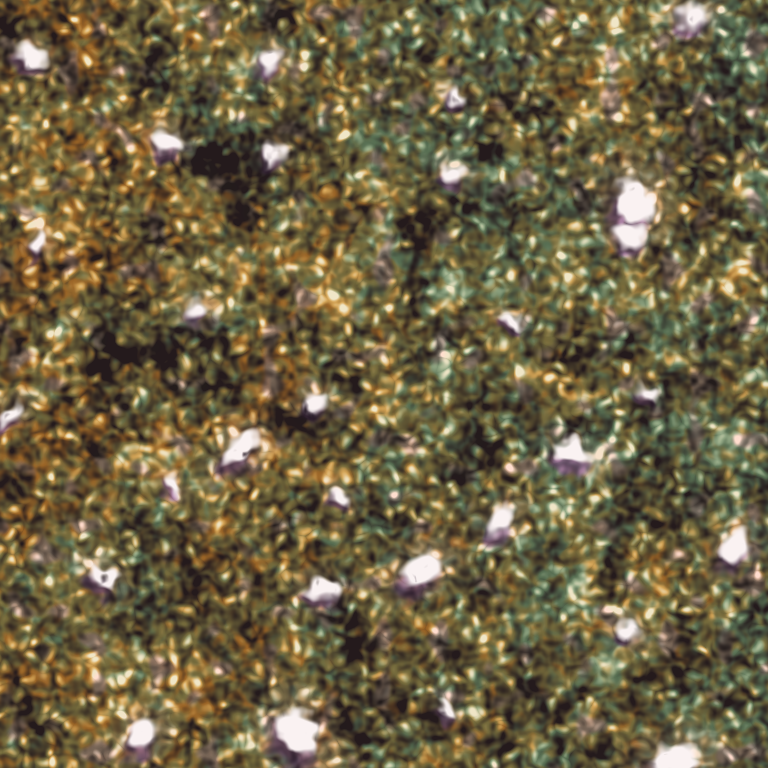
This texture is drawn by a WebGL 2 fragment shader. Its source:

```glsl
#version 300 es
precision highp float;
// Fine-grained rock section: olive, amber and green grains with pale crystals.
uniform vec2 u_resolution;
out vec4 fragColor;

vec2 hash2(vec2 p) {
    vec3 q = fract(p.xyx * vec3(0.1031, 0.1030, 0.0973));
    q += dot(q, q.yzx + 33.33);
    return fract((q.xx + q.yz) * q.zy);
}

mat2 rotation(float angle) {
    float c = cos(angle), s = sin(angle);
    return mat2(c, s, -s, c);
}

float cornerSlope(vec2 corner, vec2 offset) {
    float angle = 6.2832 * hash2(corner + 200.0).x;
    return dot(vec2(cos(angle), sin(angle)), offset);
}

// Gradient noise, roughly -0.7 to 0.7
float noise(vec2 p) {
    vec2 i = floor(p), f = p - i;
    vec2 w = f * f * f * (f * (f * 6.0 - 15.0) + 10.0);
    vec2 e = vec2(1.0, 0.0);
    float low = mix(cornerSlope(i, f), cornerSlope(i + e.xy, f - e.xy), w.x);
    float high = mix(cornerSlope(i + e.yx, f - e.yx), cornerSlope(i + e.xx, f - e.xx), w.x);
    return mix(low, high, w.y);
}

// Soft rounded grains of random brightness
float grains(vec2 p) {
    vec2 home = floor(p);
    float lit = 0.0;
    for (int y = -1; y <= 1; y++)
    for (int x = -1; x <= 1; x++) {
        vec2 cell = home + vec2(x, y);
        vec2 trait = hash2(cell + 71.0);
        vec2 d = rotation(6.2832 * trait.x) * (p - cell - hash2(cell));
        float body = 1.0 - smoothstep(0.0, 0.8, length(d * vec2(0.9, 1.4)));
        lit = max(lit, body * mix(trait.y, trait.y * trait.y, 0.6));
    }
    return lit;
}

// Scattered crystals: x = pale body, y = violet shadow, z = bright halo
vec3 crystals(vec2 p) {
    vec2 home = floor(p);
    vec3 cover = vec3(0.0);
    for (int y = -1; y <= 1; y++)
    for (int x = -1; x <= 1; x++) {
        vec2 cell = home + vec2(x, y);
        vec2 trait = hash2(cell + 37.0);
        vec2 pick = hash2(cell + 113.0);
        float present = step(pick.x, 0.55);
        float radius = mix(0.08, 0.20, trait.x * trait.x);
        mat2 turn = rotation(2.4 * (trait.y - 0.5));
        vec2 d = p - cell - hash2(cell + 9.0);
        vec2 stretch = vec2(0.85, mix(1.0, 1.6, pick.y));
        float body = length(turn * d * stretch);
        float shade = length(turn * (d + radius * vec2(0.35, 0.75)) * stretch);
        cover = max(cover, present * vec3(
            1.0 - smoothstep(radius - 0.05, radius + 0.04, body),
            1.0 - smoothstep(radius * 0.6, radius * 1.5, shade),
            1.0 - smoothstep(radius, radius * 3.0, body)));
    }
    return cover;
}

void main() {
    vec2 uv = gl_FragCoord.xy / u_resolution;

    // Slightly bent coordinates make the grain outlines uneven
    vec2 bend = vec2(noise(uv * 42.0 + 5.0), noise(uv * 42.0 + 61.0));
    vec2 p = uv + 0.005 * bend;
    vec3 crystal = crystals(uv * 7.0 + 0.09 * bend + 0.04 * noise(uv * 70.0));

    // Brightness: grains, fine relief, broad clouds, pale clusters, hollows
    float tone = 0.27 + 0.55 * grains(p * 58.0);
    tone += 0.24 * noise(p * 64.0 + 17.0) + 0.28 * noise(p * 94.0 + 43.0);
    tone += 0.24 * noise(uv * 7.0 + 3.0) + 0.28 * noise(uv * 17.0 + 91.0);
    tone += 0.20 * noise(uv * 31.0 + 131.0);
    tone += 0.24 * smoothstep(0.2, 0.5, noise(uv * 11.0 + 151.0)) + 0.10 * crystal.z;
    tone -= 0.24 * smoothstep(0.2, 0.55, noise(uv * 12.0 + 29.0));

    // Hue: amber towards the left, green towards the right
    float warmth = 0.53 - 0.40 * (uv.x - 0.4) + 0.45 * noise(uv * 4.0 + 11.0);
    warmth += 0.5 * noise(uv * 13.0 + 83.0) + 0.65 * noise(p * 46.0 + 7.0);
    warmth += 0.5 * noise(p * 80.0 + 171.0);
    vec3 body = mix(vec3(0.34, 0.43, 0.32), vec3(0.45, 0.41, 0.23), smoothstep(0.0, 0.5, warmth));
    body = mix(body, vec3(0.60, 0.39, 0.15), smoothstep(0.55, 1.15, warmth));
    vec3 light = mix(vec3(0.60, 0.68, 0.54), vec3(0.85, 0.66, 0.35), smoothstep(0.1, 0.8, warmth));

    // Shadow to pale colour ramp
    vec3 color = mix(vec3(0.14, 0.10, 0.11), body, clamp((tone - 0.04) / 0.38, 0.0, 1.0));
    color = mix(color, light, smoothstep(0.41, 0.73, tone));
    color = mix(color, vec3(0.94, 0.90, 0.78), smoothstep(0.64, 0.90, tone));

    // Mauve tint in patches
    float grey = dot(color, vec3(0.35, 0.5, 0.15));
    float mauve = max(smoothstep(0.18, 0.45, noise(uv * 27.0 + 51.0)), 0.5 * crystal.z);
    color = mix(color, grey * vec3(1.16, 0.96, 0.92), 0.75 * mauve);

    // Pale crystals over their violet shadows
    color = mix(color, vec3(0.33, 0.21, 0.35) * (0.5 + 1.2 * tone), 0.7 * crystal.y);
    color = mix(color, vec3(0.98, 0.95, 0.95), crystal.x * smoothstep(-0.1, 0.3, tone));

    fragColor = vec4(clamp(color, 0.0, 1.0), 1.0);
}
```
